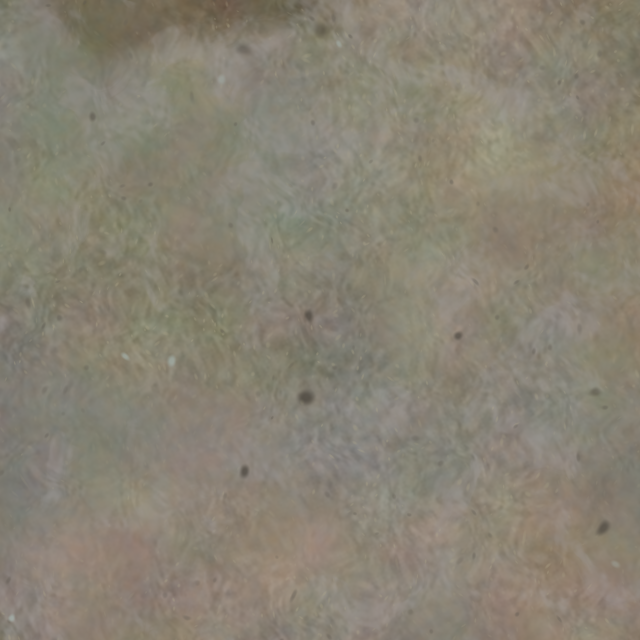
Give the GLSL for this texture, as a three.js fragment shader.

```glsl
// Weathered stone plaster: soft mineral stains, fine slanted grain, pale flecks and dark pits.
varying vec2 vUv;

float hash(vec2 p) {
  return fract(sin(dot(p, vec2(127.1, 311.7))) * 43758.5453);
}

float noise(vec2 p) {
  vec2 i = floor(p), f = fract(p);
  f = f * f * (3.0 - 2.0 * f);
  return mix(mix(hash(i), hash(i + vec2(1.0, 0.0)), f.x),
             mix(hash(i + vec2(0.0, 1.0)), hash(i + vec2(1.0, 1.0)), f.x), f.y);
}

mat2 rotation(float angle) {
  float c = cos(angle), s = sin(angle);
  return mat2(c, s, -s, c);
}

float fbm(vec2 p) {
  float sum = 0.0, amplitude = 0.5;
  for (int i = 0; i < 5; i++) {
    sum += amplitude * noise(p);
    p = rotation(0.6) * p * 2.03 + 17.3;
    amplitude *= 0.5;
  }
  return sum / 0.97;
}

// Soft elliptical stain, 1 at its centre.
float stain(vec2 p, vec2 centre, vec2 radius) {
  vec2 d = (p - centre) / radius;
  return exp(-dot(d, d));
}

// Scattered soft ovals, at most one per cell; stretch lengthens them upward.
float specks(vec2 p, float cells, float share, float radius, float stretch, float seed) {
  vec2 id = floor(p * cells) + seed;
  vec2 centre = 0.3 + 0.4 * vec2(hash(id + 3.1), hash(id + 7.7));
  vec2 d = rotation(1.6 * (hash(id + 5.3) - 0.5)) * (fract(p * cells) - centre);
  d.y /= stretch;
  float size = radius * (0.6 + 0.4 * hash(id + 9.2));
  float present = step(hash(id), share) * (0.4 + 0.6 * hash(id + 1.9));
  return present * (1.0 - smoothstep(size * 0.2, size, length(d)));
}

void main() {
  vec2 p = vUv;
  vec2 warp = vec2(fbm(p * 5.0), fbm(p * 5.0 + 31.0)) - 0.5;
  vec2 q = p + 0.3 * warp;

  // Broad stains of mineral colour
  vec3 color = vec3(0.525, 0.502, 0.45);
  color = mix(color, vec3(0.485, 0.495, 0.425), 0.85 * stain(q, vec2(0.18, 0.72), vec2(0.32, 0.2)));
  color = mix(color, vec3(0.485, 0.5, 0.435), 0.7 * stain(q, vec2(0.57, 0.81), vec2(0.12, 0.1)));
  color = mix(color, vec3(0.51, 0.47, 0.385), 0.85 * stain(q, vec2(0.98, 0.75), vec2(0.22, 0.38)));
  color = mix(color, vec3(0.49, 0.485, 0.455), 0.8 * stain(q, vec2(0.15, 0.37), vec2(0.3, 0.12)));
  color = mix(color, vec3(0.5, 0.48, 0.45), 0.6 * stain(q, vec2(0.85, 0.28), vec2(0.25, 0.12)));
  color = mix(color, vec3(0.56, 0.51, 0.455), 0.85 * (1.0 - smoothstep(0.12, 0.28, q.y)));
  color = mix(color, vec3(0.6, 0.58, 0.51), 0.65 * stain(q, vec2(0.68, 0.8), vec2(0.14, 0.25)));
  color = mix(color, vec3(0.4, 0.36, 0.28), 0.75 * smoothstep(0.93, 1.02, q.y) * (1.0 - smoothstep(0.3, 0.6, q.x)));

  // Mottling in brightness and in warm to cool hue
  color += 0.11 * (fbm(p * 9.0 + 4.0) - 0.5);
  color += vec3(0.06, 0.0, -0.06) * (fbm(p * 7.0 + 50.0) - 0.5);
  color += vec3(0.04, -0.03, 0.03) * (fbm(p * 14.0 + 80.0) - 0.5);

  // Fine grain, leaning either way, stronger in rough areas
  float rough = smoothstep(0.3, 0.65, fbm(p * 6.0 + 12.0));
  vec2 bent = p + 0.025 * vec2(noise(p * 22.0), noise(p * 22.0 + 9.0));
  float right = noise(rotation(0.45) * bent * vec2(125.0, 75.0));
  float left = noise(rotation(-0.5) * bent * vec2(150.0, 80.0) + 40.0);
  float dust = noise(rotation(0.3) * p * 230.0);
  float grain = 0.45 * right + 0.4 * left + 0.15 * dust - 0.5;
  color += (0.06 + 0.075 * rough) * grain;
  color += vec3(0.02, 0.0, -0.02) * (noise(p * 70.0 + 21.0) - 0.5);

  // Chalky lilac-grey scuffs
  float scuff = smoothstep(0.58, 0.74, fbm(q * 11.0 + 63.0)) * (0.4 + 0.6 * left);
  color = mix(color, vec3(0.62, 0.6, 0.6), 0.4 * scuff);

  // Pale flecks and small dark marks
  float flecks = specks(bent, 42.0, 0.22, 0.17, 2.0, 0.0) + specks(bent + 0.011, 57.0, 0.2, 0.2, 1.7, 60.0);
  color = mix(color, vec3(0.68, 0.65, 0.54), 0.36 * flecks * (0.35 + 0.65 * rough));
  color = mix(color, vec3(0.36, 0.34, 0.31), 0.4 * specks(bent, 31.0, 0.1, 0.2, 1.3, 120.0));

  // Rare larger pits and bluish mineral spots
  color = mix(color, vec3(0.29, 0.27, 0.24), 0.75 * specks(bent, 9.0, 0.1, 0.14, 1.1, 200.0));
  color = mix(color, vec3(0.66, 0.72, 0.7), 0.7 * specks(bent, 12.0, 0.025, 0.13, 1.0, 300.0));

  gl_FragColor = vec4(color, 1.0);
}
```
